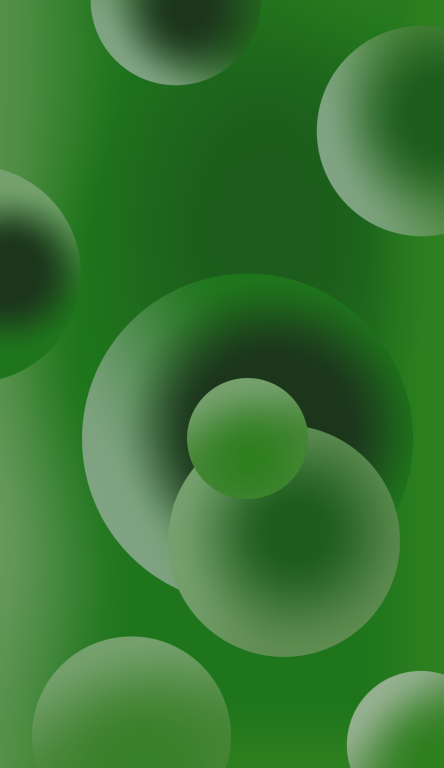
Write a WebGL 2 fragment shader that draws this background.

```glsl
#version 300 es
precision highp float;
// Glossy green orbs floating over a soft vertical green gradient.
// Each orb is a disc blending from an off-centre core colour to a rim
// colour, and the rim itself turns from shade to light along a direction.

uniform vec2 u_resolution;
out vec4 fragColor;

const vec3 NIGHT  = vec3(0.11, 0.21, 0.11);
const vec3 DEEP   = vec3(0.11, 0.36, 0.11);
const vec3 GREEN  = vec3(0.12, 0.46, 0.11);
const vec3 LEAF   = vec3(0.18, 0.50, 0.12);
const vec3 MOSS   = vec3(0.29, 0.53, 0.23);
const vec3 PALE   = vec3(0.34, 0.57, 0.29);
const vec3 MIST   = vec3(0.46, 0.63, 0.43);
const vec3 SILVER = vec3(0.50, 0.64, 0.51);

// Backdrop in 0..1 canvas coordinates
vec3 backdrop(vec2 uv) {
    float hollow = 1.0 - smoothstep(0.15, 1.0, length((uv - vec2(0.6, 0.70)) / vec2(0.48, 0.42)));
    vec3 color = mix(GREEN, DEEP, hollow);

    // Brighter right, top and bottom borders
    float border = smoothstep(0.80, 1.0, uv.x);
    border = max(border, 0.8 * smoothstep(0.88, 1.04, uv.y) * smoothstep(0.3, 1.0, uv.x));
    border = max(border, 1.0 - smoothstep(0.0, 0.09, uv.y));
    color = mix(color, LEAF, border);

    // Pale light entering from the left
    float reach = 0.25 + 0.06 * cos((uv.y - 0.93) * 9.0);
    float glow = 1.0 - smoothstep(-0.04, reach, uv.x);
    float haze = exp(-pow((uv.y - 0.30) / 0.18, 2.0));
    return mix(color, mix(PALE, MIST, 0.6 * haze), glow);
}

// disc: centre and radius; core: offset, inner and outer blend distance
vec3 orb(vec3 under, vec2 p, vec3 disc, vec4 core, vec2 light,
         vec3 coreColor, vec3 shadeColor, vec3 lightColor) {
    vec2 q = (p - disc.xy) / disc.z;
    float lit = smoothstep(-0.3, 0.95, dot(q, normalize(light)));
    vec3 rim = mix(shadeColor, lightColor, lit);
    vec3 color = mix(coreColor, rim, smoothstep(core.z, core.w, length(q - core.xy)));
    float edge = 0.75 / u_resolution.y;
    float cover = 1.0 - smoothstep(-edge, edge, length(p - disc.xy) - disc.z);
    return mix(under, color, cover);
}

void main() {
    vec2 p = gl_FragCoord.xy / u_resolution.y;
    vec3 color = backdrop(gl_FragCoord.xy / u_resolution);

    // Upper orbs
    color = orb(color, p, vec3(0.229, 1.0, 0.111), vec4(0.15, -0.10, 0.15, 1.0),
                vec2(-0.8, -0.7), NIGHT, vec3(0.14, 0.40, 0.12), SILVER);
    color = orb(color, p, vec3(0.5495, 0.8294, 0.137), vec4(0.20, 0.15, 0.25, 1.15),
                vec2(-0.95, -0.3), DEEP, MOSS, SILVER);
    color = orb(color, p, vec3(-0.036, 0.643, 0.1413), vec4(0.35, 0.02, 0.22, 0.78),
                vec2(0.05, 1.0), NIGHT, GREEN, MIST);

    // Central cluster, back to front
    color = orb(color, p, vec3(0.3223, 0.4284, 0.2155), vec4(0.15, 0.05, 0.42, 0.96),
                vec2(-0.9, -0.43), NIGHT, GREEN, SILVER);
    color = orb(color, p, vec3(0.3698, 0.2956, 0.151), vec4(0.10, 0.08, 0.15, 1.08),
                vec2(-0.9, 0.3), DEEP, vec3(0.37, 0.55, 0.32), MIST);
    color = orb(color, p, vec3(0.3223, 0.429, 0.0788), vec4(0.05, -0.35, 0.0, 1.35),
                vec2(-0.3, 0.95), LEAF, MOSS, MIST);

    // Lower orbs
    color = orb(color, p, vec3(0.1712, 0.0417, 0.1296), vec4(0.10, -0.30, 0.1, 1.35),
                vec2(-0.3, 0.95), vec3(0.22, 0.50, 0.16), MOSS, MIST);
    color = orb(color, p, vec3(0.548, 0.030, 0.0964), vec4(0.30, -0.30, 0.2, 1.35),
                vec2(-0.7, 0.7), LEAF, MOSS, vec3(0.58, 0.69, 0.56));

    fragColor = vec4(color, 1.0);
}
```
